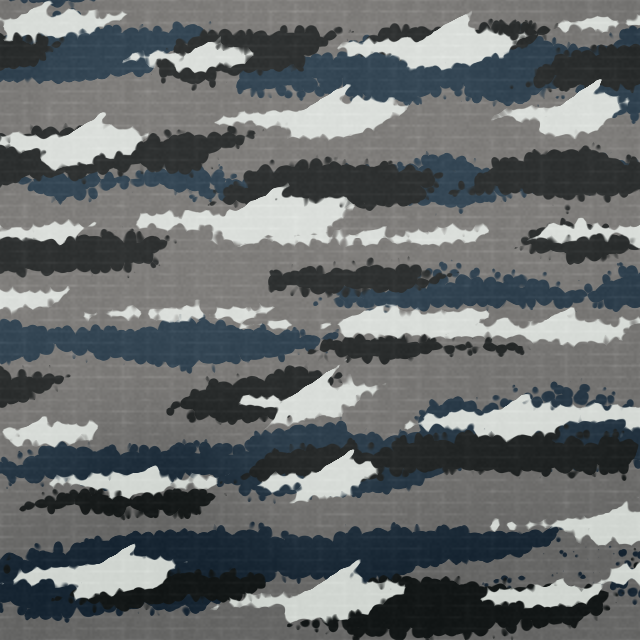
Give the GLSL for this texture, as a three.js fragment shader.

```glsl
// Ripstop camouflage cloth: ragged horizontal navy, black and white strokes on grey.
varying vec2 vUv;

// Each dye has a lit and a shaded tone.
const vec3 GREY_LIT = vec3(0.505, 0.498, 0.488);
const vec3 GREY_SHADE = vec3(0.405, 0.405, 0.40);
const vec3 NAVY_LIT = vec3(0.21, 0.28, 0.335);
const vec3 NAVY_SHADE = vec3(0.09, 0.145, 0.195);
const vec3 BLACK_LIT = vec3(0.185, 0.195, 0.195);
const vec3 BLACK_SHADE = vec3(0.075, 0.09, 0.09);
const vec3 WHITE_LIT = vec3(0.86, 0.875, 0.86);
const vec3 WHITE_SHADE = vec3(0.82, 0.84, 0.82);

// Cell spacing and mean half size of the strokes of each dye.
const vec2 NAVY_CELL = vec2(0.5, 0.2);
const vec2 NAVY_SIZE = vec2(0.25, 0.04);
const vec2 BLACK_CELL = vec2(0.4, 0.167);
const vec2 BLACK_SIZE = vec2(0.16, 0.027);
const vec2 WHITE_CELL = vec2(0.333, 0.143);
const vec2 WHITE_SIZE = vec2(0.125, 0.018);

const float LEAN = 1.2;        // slant of the stroke ends
const float BLOB_FREQ = 58.0;  // round lumps along the edges
const float EDGE = 0.0025;     // softness of the outlines
const vec2 THREADS = vec2(26.0, 56.0);  // ripstop lines across and up
const float THREAD_GLOW = 0.045;
const float WEAVE_FREQ = 260.0;
const float WEAVE_GRAIN = 0.035;

vec2 hash2(vec2 p) {
  vec3 q = fract(p.xyx * vec3(0.1031, 0.1030, 0.0973));
  q += dot(q, q.yzx + 33.33);
  return fract((q.xx + q.yz) * q.zy);
}

float noise(vec2 p) {
  vec2 i = floor(p), f = fract(p);
  f = f * f * (3.0 - 2.0 * f);
  float low = mix(hash2(i).x, hash2(i + vec2(1.0, 0.0)).x, f.x);
  float high = mix(hash2(i + vec2(0.0, 1.0)).x, hash2(i + 1.0).x, f.x);
  return mix(low, high, f.y);
}

// Distance to the nearest scattered point, for round edge lumps and loose dots.
float cellular(vec2 p) {
  vec2 base = floor(p);
  float nearest = 2.0;
  for (int j = -1; j <= 1; j++) {
    for (int i = -1; i <= 1; i++) {
      vec2 id = base + vec2(float(i), float(j));
      nearest = min(nearest, length(id + hash2(id) - p));
    }
  }
  return nearest;
}

// Signed distance to staggered slanted strokes; taper thins the left half.
float strokes(vec2 p, vec2 cell, vec2 size, float taper, float seed) {
  float nearest = 1.0;
  for (int j = -1; j <= 1; j++) {
    float row = floor(p.y / cell.y) + float(j);
    float shift = hash2(vec2(row, seed)).x * cell.x;
    float column = floor((p.x - shift) / cell.x);
    for (int i = -1; i <= 1; i++) {
      vec2 id = vec2(column + float(i), row);
      vec2 jitter = hash2(id + seed);
      vec2 extent = size * mix(vec2(0.6, 0.4), vec2(1.4, 1.6), hash2(id + seed + 57.0));
      vec2 q = p - (id + 0.25 + 0.5 * jitter) * cell - vec2(shift, 0.0);
      float along = (q.x - LEAN * q.y) / extent.x;
      float profile = mix(1.0, mix(0.45, 1.3, smoothstep(-0.2, 0.1, along)), taper);
      float peak = taper * step(0.0, q.y) * exp(-90.0 * along * along);
      float height = extent.y * (profile * (1.0 - 0.35 * along * along) + peak);
      float ends = (abs(along) - 1.0) * extent.x * 0.6;
      nearest = min(nearest, max(ends, abs(q.y) - height));
    }
  }
  return nearest;
}

// Outline roughness: broad wander, fine fringe and lumps (negative lumps give spikes).
float ragged(vec2 p, float wander, float lumps, float seed) {
  float broad = noise(p * vec2(10.0, 20.0) + seed) - 0.5;
  float fringe = noise(p * vec2(75.0, 45.0) + seed) - 0.5;
  float blobs = cellular(p * BLOB_FREQ + seed) - 0.45;
  return wander * broad + 0.012 * fringe + lumps * blobs;
}

float cover(float d) {
  return 1.0 - smoothstep(-EDGE, EDGE, d);
}

void main() {
  vec2 p = vUv;

  // Uneven light: brightest above the middle, dim along the bottom.
  float light = 1.05 - 1.5 * length((p - vec2(0.4, 0.7)) * vec2(0.55, 1.0));
  light = smoothstep(0.1, 0.75, light + 0.25 * (noise(p * 4.0 + 9.0) - 0.5));

  // Dyes, printed one over another.
  float navy = strokes(p, NAVY_CELL, NAVY_SIZE, 0.0, 11.0) + ragged(p, 0.045, 0.025, 3.0);
  float black = strokes(p, BLACK_CELL, BLACK_SIZE, 0.0, 37.0) + ragged(p, 0.03, 0.02, 21.0);
  float white = strokes(p, WHITE_CELL, WHITE_SIZE, 1.0, 71.0) + ragged(p, 0.018, -0.013, 45.0);
  vec3 color = mix(GREY_SHADE, GREY_LIT, light);
  color = mix(color, mix(NAVY_SHADE, NAVY_LIT, light), cover(navy));
  color = mix(color, mix(BLACK_SHADE, BLACK_LIT, light), cover(black));
  color = mix(color, mix(WHITE_SHADE, WHITE_LIT, light), cover(white));

  // Ripstop threads, faintly broken, and the fine weave.
  vec2 thread = smoothstep(0.3, 0.5, abs(fract(p * THREADS) - 0.5) * vec2(0.96, 1.0));
  thread *= vec2(noise(p * vec2(26.0, 90.0)), noise(p * vec2(70.0, 56.0) + 5.0));
  float weave = noise(p * WEAVE_FREQ) - 0.5 + 0.5 * (noise(p * vec2(60.0, 8.0)) - 0.5);
  float tone = THREAD_GLOW * (0.8 * thread.x + 1.4 * thread.y - 0.25) + WEAVE_GRAIN * weave;
  color += tone * (0.35 + color.g) * (1.0 - 0.7 * cover(white));

  gl_FragColor = vec4(color, 1.0);
}
```
